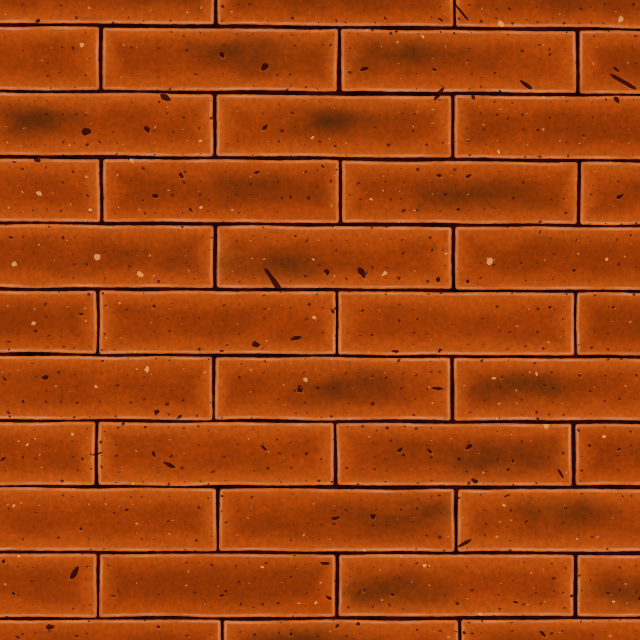
A WebGL 1 fragment shader for this texture:

```glsl
precision highp float;
// Running-bond wall of long, thin fired-clay bricks with tight dark joints.
// Each brick is a rounded-box distance: pale rim, warm margin, darker core,
// then hashed cells scatter pores, pits, slits and light grit over the faces.

#define BRICK_SIZE vec2(0.373, 0.103)
#define WALL_ORIGIN vec2(0.154, 0.034)
#define JOINT_HALF 0.0021
#define ROW_JITTER 0.014
#define SOFTNESS 0.0011
#define CLAY vec3(0.665, 0.250, 0.020)
#define CORE vec3(0.560, 0.205, 0.020)
#define MARGIN vec3(0.775, 0.365, 0.090)
#define RIM vec3(0.820, 0.520, 0.370)
#define SCORCH vec3(0.360, 0.160, 0.035)
#define JOINT vec3(0.170, 0.030, 0.025)
#define GRIT vec3(0.870, 0.630, 0.410)

uniform vec2 u_resolution;

vec2 hash2(vec2 p) {
  vec3 q = fract(p.xyx * vec3(0.1031, 0.1030, 0.0973));
  q += dot(q, q.yzx + 33.33);
  return fract((q.xx + q.yz) * q.zy);
}

float gradientAt(vec2 cell, vec2 offset) {
  float angle = 6.2832 * hash2(cell).x;
  return dot(vec2(cos(angle), sin(angle)), offset);
}

// Gradient noise, roughly -0.7 to 0.7
float noise(vec2 p) {
  vec2 i = floor(p), f = fract(p);
  vec2 u = f * f * f * (f * (f * 6.0 - 15.0) + 10.0);
  vec2 e = vec2(1.0, 0.0);
  return mix(mix(gradientAt(i, f), gradientAt(i + e.xy, f - e.xy), u.x),
             mix(gradientAt(i + e.yx, f - e.yx), gradientAt(i + e.xx, f - e.xx), u.x), u.y);
}

float fbm(vec2 p) {
  float sum = 0.0, gain = 0.6;
  for (int i = 0; i < 4; i++) {
    sum += gain * noise(p);
    p = p * 2.03 + 17.3;
    gain *= 0.5;
  }
  return sum;
}

// Scattered ragged ellipses: x is the coverage, y a lit lip below each one
vec2 spots(vec2 p, float cells, float chance, vec2 radii, float stretch, float soft) {
  vec2 cell = floor(p * cells) + cells * 7.0;
  vec2 place = hash2(cell), kind = hash2(cell + 51.7), form = hash2(cell + 93.1);
  vec2 q = (fract(p * cells) - mix(vec2(0.27), vec2(0.73), place)) / cells;
  float radius = mix(radii.x, radii.y, kind.y * kind.y);
  float lean = (form.x - 0.5) * 2.4, c = cos(lean), s = sin(lean);
  float squash = mix(1.0, stretch, form.y);
  float ragged = radius * (1.0 + 0.7 * noise(p * 0.8 / radius));
  vec2 r = vec2(c * q.x + s * q.y, c * q.y - s * q.x);
  float d = (length(r * vec2(1.0, squash)) - ragged) / sqrt(squash);
  float present = step(kind.x, chance);
  float cover = 1.0 - smoothstep(-soft, soft, d);
  float lip = (1.0 - smoothstep(0.0, 0.0025, abs(d - 0.001))) * smoothstep(0.0, radius, -q.y);
  return present * vec2(cover, lip);
}

void main() {
  vec2 p = gl_FragCoord.xy / u_resolution;
  float soft = max(SOFTNESS, 0.7 / u_resolution.y);

  // Layout: slight sag to the right, uneven courses, half-brick offset
  vec2 w = p + vec2(0.0, 0.008 * p.x * p.y);
  w += 0.0018 * vec2(noise(p * 13.0 + 4.0), noise(p * 9.0 + 31.0));
  vec2 grid = (w - WALL_ORIGIN) / BRICK_SIZE;
  float row = floor(grid.y);
  grid.x -= 0.5 * mod(row, 2.0) + ROW_JITTER / BRICK_SIZE.x * (hash2(vec2(row + 20.0, 3.0)).x - 0.5);
  vec2 id = floor(grid) + 40.0;
  vec2 tone = hash2(id), patchKind = hash2(id + 71.0);
  vec2 local = (fract(grid) - 0.5) * BRICK_SIZE;

  // Distance inward from the brick edge
  float gap = JOINT_HALF * (0.9 + 0.7 * noise(p * 11.0) + 0.7 * tone.y * tone.y);
  vec2 box = abs(local) - 0.5 * BRICK_SIZE + gap + 0.004;
  float inset = 0.004 - length(max(box, 0.0)) - min(max(box.x, box.y), 0.0);
  inset += 0.0007 * noise(p * 95.0);

  // Clay face: dark core, warm margin, firing marks and fine grain
  float mottle = fbm(p * vec2(13.0, 20.0) + tone * 9.0);
  float core = smoothstep(0.008, 0.040, inset + 0.030 * mottle);
  vec3 color = mix(CLAY, CORE, core * clamp(0.35 + 0.75 * tone.x + 0.9 * mottle, 0.0, 1.0));
  float glow = exp(-max(inset, 0.0) / 0.011) * (0.85 + 0.9 * mottle);
  color = mix(color, MARGIN, clamp(glow + 0.28 * (1.0 - tone.x) * (1.0 - core), 0.0, 1.0));
  vec2 mark = (local - (patchKind - 0.5) * BRICK_SIZE * vec2(0.6, 0.25)) / vec2(0.080, 0.022);
  float scorch = exp(-dot(mark, mark)) * smoothstep(0.45, 0.75, tone.y);
  color = mix(color, SCORCH, scorch * clamp(0.65 + 0.9 * mottle, 0.0, 1.0));
  color *= 1.0 + 0.10 * noise(p * 120.0) + 0.07 * noise(p * 230.0);

  // Pale broken rim along every edge
  float band = (inset - 0.0032) / 0.0019;
  color = mix(color, RIM, exp(-band * band) * clamp(0.62 + 0.9 * noise(p * 24.0), 0.0, 1.0));

  // Pores, pits and slits, then light grit
  vec2 pores = spots(p, 47.0, 0.55, vec2(0.0009, 0.0027), 2.0, soft);
  vec2 pits = spots(p + 0.013, 18.0, 0.36, vec2(0.0024, 0.0075), 3.0, soft);
  vec2 slits = spots(p + 0.37, 7.0, 0.24, vec2(0.008, 0.022), 6.0, soft);
  float grit = 0.7 * spots(p + 0.21, 39.0, 0.30, vec2(0.0008, 0.0024), 1.8, soft).x;
  grit = max(grit, spots(p + 0.55, 11.0, 0.26, vec2(0.0025, 0.0060), 1.7, soft).x);
  color = mix(color, MARGIN, 0.55 * max(pits.y, slits.y));
  color = mix(color, JOINT, max(0.68 * pores.x, 0.85 * max(pits.x, slits.x)));
  color = mix(color, GRIT, 0.85 * grit);

  // Recessed joints
  vec3 joint = JOINT * (0.85 + 0.8 * noise(p * 30.0));
  color = mix(joint, color, smoothstep(-soft, soft, inset));
  gl_FragColor = vec4(clamp(color, 0.0, 1.0), 1.0);
}
```
